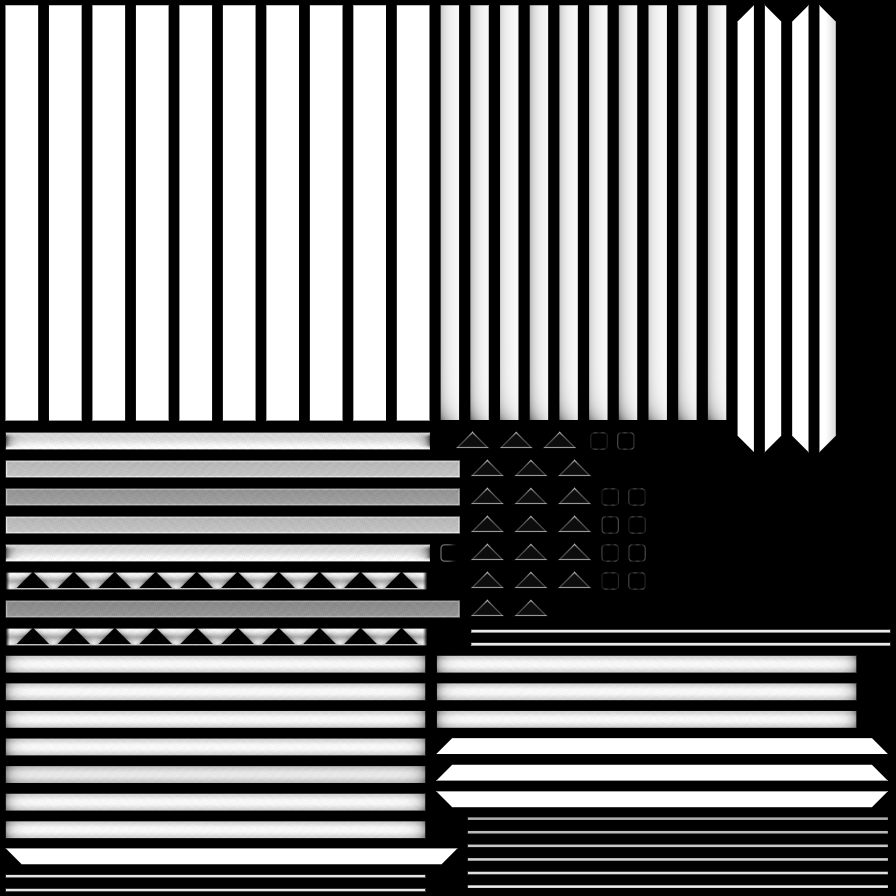
Reproduce this texture map procedurally as a WebGL 1 fragment shader.

```glsl
precision highp float;
// Grayscale trim sheet: upright and level bars, bevelled strips, thin lines,
// and faint wedge and box outlines on black. Each group is a repeated distance
// shape on a 768-unit sheet with y pointing down, merged by taking the maximum.
uniform vec2 u_resolution;

float pixel; // size of one screen pixel in sheet units

float fill(float d) { return clamp(0.5 - d / pixel, 0.0, 1.0); }

float boxDist(vec2 p, vec2 lo, vec2 hi) {
  vec2 d = abs(p - 0.5 * (lo + hi)) - 0.5 * (hi - lo);
  return max(d.x, d.y);
}

float box(vec2 p, vec2 lo, vec2 hi) { return fill(boxDist(p, lo, hi)); }

// Strip with 45 degree ends; side picks which long edge is the wider one.
float bevelStrip(vec2 q, float halfLen, float halfWide, float side) {
  float inset = halfWide - side * q.y;
  return fill(max(abs(q.y) - halfWide, (abs(q.x) + inset - halfLen) * 0.707));
}

// Index of the repeat that holds v, limited to count cells.
float cell(float v, float start, float period, float count) {
  return clamp(floor((v - start) / period), 0.0, count - 1.0);
}

float wedgeDist(vec2 q) {
  return max(q.y - 6.0, (abs(q.x) - q.y - 8.0) * 0.707);
}

float grain(vec2 p) {
  return sin(p.x * 2.1 + 3.0 * sin(p.y * 1.7)) * sin(p.y * 2.6 + 2.0 * sin(p.x * 1.3));
}

float uprightBars(vec2 p) {
  float i = cell(p.x, 0.5, 37.27, 10.0);
  float x = p.x - 37.27 * i;
  float v = box(vec2(x, p.y), vec2(4.7, 4.5), vec2(32.7, 360.5));

  // Narrow bars, shaded from the left and towards the foot.
  i = cell(p.x, 374.0, 25.45, 10.0);
  x = p.x - 377.7 - 25.45 * i;
  float shade = 0.98 - (0.22 + 0.07 * sin(i * 2.4)) * exp(-max(x, 0.0) / 5.0);
  shade -= 0.32 * exp(-max(360.0 - p.y, 0.0) / 9.0) * (1.0 - x / 20.0);
  v = max(v, shade * box(vec2(x, p.y), vec2(0.0, 4.5), vec2(15.8, 360.0)));

  // Bevelled pairs facing each other.
  i = cell(p.x, 628.0, 23.4, 4.0);
  x = p.x - 639.2 - 23.4 * i;
  float side = 1.0 - 2.0 * mod(i, 2.0);
  float tone = 1.0 - 0.12 * step(2.5, i) * smoothstep(-3.0, 7.0, x);
  return max(v, tone * bevelStrip(vec2(p.y - 196.0, x), 191.5, 7.0, side));
}

// Eight mixed rows: soft bars, long gray bars and bars with dark wedges.
float mixedRows(vec2 p) {
  float r = cell(p.y, 366.0, 24.0, 8.0);
  float y = p.y - 378.0 - 24.0 * r;
  float isLong = max(step(0.5, r) * step(r, 3.5), step(5.5, r) * step(r, 6.5));
  float isWedge = step(4.5, r) * mod(r, 2.0) * (1.0 - isLong);
  float right = mix(mix(368.5, 366.0, isWedge), 394.0, isLong);
  float d = boxDist(vec2(p.x, y), vec2(5.0, -7.2), vec2(right, 7.2));
  float tone = 0.84 + 0.14 * smoothstep(-3.0, 6.0, y);
  float ends = min(p.x - 5.0, right - p.x);
  tone -= 0.55 * exp(-max(ends, 0.0) / 4.0) * (1.0 - smoothstep(3.0, 7.0, abs(y)));
  float gray = 0.74 - 0.14 * step(1.5, r) * step(r, 2.5) - 0.18 * step(5.5, r);
  gray += 0.03 * y / 7.0 + 0.18 * smoothstep(-2.0, 0.0, d);
  tone = mix(tone, gray, isLong);

  float k = cell(p.x, 10.5, 35.1, 10.0);
  float w = wedgeDist(vec2(p.x - 28.2 - 35.1 * k, y));
  float wedgeTone = 0.68 + 0.28 * smoothstep(-1.0, 6.0, abs(y));
  wedgeTone -= 0.25 * exp(-max(w, 0.0) / 2.0);
  tone = mix(tone, wedgeTone * (1.0 - fill(w)) * smoothstep(-1.0, 4.0, ends), isWedge);
  return (tone + 0.025 * grain(p)) * fill(d);
}

// Light rows with gray top edges and dim ends.
float lightRows(vec2 p) {
  float r = cell(p.y, 557.5, 23.65, 7.0);
  float y = p.y - 569.3 - 23.65 * r;
  float onRight = step(369.0, p.x) * step(r, 2.5);
  float x = p.x - 369.5 * onRight;
  float ends = max(min(x - 5.0, 364.5 - x), 0.0);
  float tone = 0.97 - 0.14 * smoothstep(1.0, 7.0, abs(y)) - 0.35 * exp(-ends / 5.0);
  tone -= 0.06 * step(3.5, r) * step(r, 4.5);
  return (tone + 0.015 * grain(p)) * box(vec2(x, y), vec2(5.0, -7.2), vec2(364.5, 7.2));
}

float bevelRows(vec2 p) {
  float v = bevelStrip(p - vec2(198.5, 734.0), 193.5, 6.8, -1.0);
  float r = cell(p.y, 628.0, 22.8, 3.0);
  vec2 q = p - vec2(567.5, 639.5 + 22.8 * r);
  return max(v, bevelStrip(q, 193.5, 6.8, 1.0 - 2.0 * step(1.5, r)));
}

float thinLines(vec2 p) {
  float r = cell(p.y, 745.0, 11.9, 2.0);
  float v = 0.9 * box(p - vec2(0.0, 751.0 + 11.9 * r), vec2(5.0, -1.1), vec2(364.5, 1.1));
  r = cell(p.y, 535.0, 11.2, 2.0);
  v = max(v, 0.92 * box(p - vec2(0.0, 541.0 + 11.2 * r), vec2(404.0, -1.2), vec2(763.0, 1.2)));
  r = cell(p.y, 696.0, 11.65, 6.0);
  float line = box(p - vec2(0.0, 701.7 + 11.65 * r), vec2(401.0, -1.1), vec2(761.0, 1.1));
  return max(v, (0.68 + 0.05 * r) * line);
}

// Faint wedges with lit tips and bases, then rounded box outlines beside them.
float outlines(vec2 p) {
  float r = cell(p.y, 366.0, 24.0, 7.0);
  float y = p.y - 378.0 - 24.0 * r;
  float first = 1.0 - step(0.5, r);
  float shift = 12.7 * (1.0 - first);
  float k = cell(p.x, 386.5 + shift, 37.4, 3.0 - step(5.5, r));
  vec2 q = vec2(p.x - 405.0 - shift - 37.4 * k, y);
  float d = wedgeDist(q);
  float glow = 0.22 + 0.55 * exp(-max(q.y + 8.0, 0.0) / 3.0) + 0.4 * smoothstep(4.5, 6.0, q.y);
  float v = glow * fill(abs(d + 0.5) - 0.55) + 0.05 * fill(d);

  k = cell(p.x, 502.5 + 0.8 * shift, 23.0, 2.0);
  q = abs(vec2(p.x - 513.5 - 0.75 * shift - 23.0 * k, y)) - 4.0;
  d = length(max(q, 0.0)) + min(max(q.x, q.y), 0.0) - 3.0;
  float present = max(first, step(1.5, r) * step(r, 5.5));
  v = max(v, present * (0.2 + 0.1 * sin(r * 2.0 + p.x)) * fill(abs(d) - 0.5));

  q = abs(p - vec2(385.0, 474.0)) - 4.0;
  d = length(max(q, 0.0)) + min(max(q.x, q.y), 0.0) - 3.0;
  return max(v, 0.45 * smoothstep(392.0, 383.0, p.x) * fill(abs(d) - 0.5));
}

void main() {
  vec2 p = gl_FragCoord.xy / u_resolution * 768.0;
  p.y = 768.0 - p.y;
  pixel = 768.0 / min(u_resolution.x, u_resolution.y);
  float v = max(max(uprightBars(p), mixedRows(p)), max(lightRows(p), bevelRows(p)));
  v = max(v, max(thinLines(p), outlines(p)));
  gl_FragColor = vec4(vec3(clamp(v, 0.0, 1.0)), 1.0);
}
```
